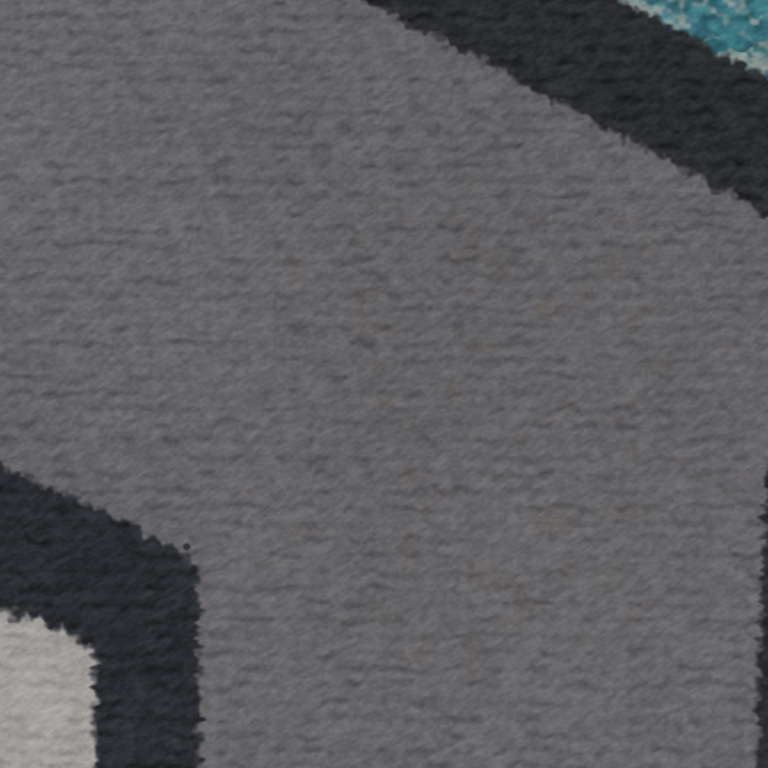
Write a Shadertoy shader that draws this texture.

```glsl
// Woven grey rug with dark angular bands, a cream corner and a teal corner

float hash(vec2 p) {
    return fract(sin(dot(p, vec2(127.1, 311.7))) * 43758.5453);
}

float noise(vec2 p) {
    vec2 i = floor(p), f = fract(p);
    f = f * f * (3.0 - 2.0 * f);
    return mix(mix(hash(i), hash(i + vec2(1, 0)), f.x),
               mix(hash(i + vec2(0, 1)), hash(i + vec2(1, 1)), f.x), f.y);
}

float fbm(vec2 p) {
    float sum = 0.0, amp = 0.5;
    for (int i = 0; i < 4; i++) {
        sum += amp * noise(p);
        p = p * 2.03 + 17.3;
        amp *= 0.5;
    }
    return sum;
}

float smoothMax(float a, float b, float k) {
    float h = max(k - abs(a - b), 0.0) / k;
    return max(a, b) + h * h * k * 0.25;
}

// Coverage of a shape whose distance is negative inside
float cover(float d) {
    return 1.0 - smoothstep(-0.006, 0.006, d);
}

// Height of the pile: short stitches in wavy rows, slanted fibres, fine fuzz
float weave(vec2 p) {
    float y = p.y + 0.008 * (noise(p * vec2(15, 20)) - 0.5)
                  + 0.011 * (noise(p * vec2(62, 44)) - 0.5);
    float rib = 0.5 + 0.5 * cos(6.2832 * y * 47.0);
    float broken = smoothstep(0.35, 0.9, noise(p * vec2(52, 47) + 5.0));
    float groove = rib * rib * broken;
    vec2 slant = vec2(p.x + 0.45 * p.y, p.y - 0.45 * p.x);
    float fibre = noise(slant * vec2(75, 150)) - 0.5;
    float strand = noise(slant * vec2(130, 260) + 9.0) - 0.5;
    float fuzz = noise(p * vec2(240, 270)) - 0.5;
    return 0.035 * (0.5 - rib) - 0.12 * groove + 0.15 * fibre
         + 0.10 * strand + 0.09 * fuzz + 0.018;
}

void mainImage(out vec4 fragColor, in vec2 fragCoord) {
    vec2 uv = fragCoord / iResolution.xy;

    // Tufts make every colour boundary ragged
    vec2 tuft = vec2(noise(uv * vec2(60, 95)), noise(uv * vec2(85, 60) + 31.0)) - 0.5;
    vec2 strand = vec2(noise(uv * vec2(110, 190)), noise(uv * vec2(170, 110) + 7.0)) - 0.5;
    vec2 p = uv + 0.012 * tuft + 0.009 * strand;

    // Grey field with faint drifts of tone and small brown stains
    vec3 color = vec3(0.391, 0.386, 0.398) + 0.030 * (fbm(uv * 6.0) - 0.47);
    color += 0.012 * (smoothstep(0.5, 0.0, uv.x) * smoothstep(0.2, 0.8, uv.y)
                    + smoothstep(0.4, 0.0, uv.y) - 0.3);
    float stain = smoothstep(0.68, 0.92, noise(uv * vec2(34, 42) + 8.0))
                * smoothstep(0.5, 0.1, distance(uv, vec2(0.62, 0.45)));
    color *= 1.0 - stain * vec3(0.01, 0.04, 0.07);

    float pile = weave(uv);
    vec3 dark = vec3(0.165, 0.172, 0.186) + 0.04 * (fbm(uv * 26.0) - 0.47);

    // Diagonal band across the upper right
    float band = cover((0.998 - 0.533 * (p.x - 0.478) - p.y) * 0.88);
    color = mix(color, dark, band);

    // Teal stitches flecked with cream beyond the band
    float tealEdge = (1.0 - 0.51 * (p.x - 0.805) - p.y) * 0.89;
    float teal = cover(tealEdge);
    float fleck = noise(uv * vec2(58, 68) + 3.0) * 0.65 + noise(uv * vec2(125, 140)) * 0.35;
    float paleRim = smoothstep(-0.025, 0.0, tealEdge) * 0.10
                  + smoothstep(0.89, 0.82, uv.x) * 0.18;
    vec3 stitch = mix(vec3(0.16, 0.34, 0.38), vec3(0.27, 0.50, 0.54), noise(uv * 85.0));
    stitch = mix(stitch, vec3(0.52, 0.57, 0.56), smoothstep(0.50, 0.84, fleck + paleRim));
    color = mix(color, stitch, teal);

    // Bent band at the lower left, with its rounded shoulder
    float bend = cover(smoothMax(p.x - 0.260, (p.y - 0.396 + 0.47 * p.x) * 0.90, 0.045));
    color = mix(color, dark + vec3(-0.002, 0.001, 0.004), bend);

    // Cream corner held inside the bend, fringed along its slope
    float fringe = 0.022 * (noise(vec2(uv.x * 75.0, uv.y * 22.0)) - 0.5);
    float slope = (p.y + fringe - 0.211 + 0.46 * p.x) * 0.91;
    float cream = cover(smoothMax(p.x - 0.123, slope, 0.015));
    vec3 creamColor = vec3(0.622, 0.611, 0.602) + 0.06 * (fbm(uv * 30.0) - 0.47);
    color = mix(color, creamColor, cream);

    // Sliver of another band along the right side
    float sliver = cover(max(0.987 + 0.04 * max(p.y - 0.1, 0.0) - p.x, p.y - 0.39));
    color = mix(color, dark, sliver);

    // Shade by the pile: softer on cream, stronger on the dark yarn
    float darkYarn = max(max(band * (1.0 - teal), bend * (1.0 - cream)), sliver);
    float contrast = mix(mix(1.0, 1.9, darkYarn), 0.65, cream);
    color *= 1.0 + pile * contrast;

    // Dark speck beside the shoulder
    float speck = smoothstep(0.007, 0.002, distance(uv, vec2(0.243, 0.288)));
    color *= 1.0 - 0.5 * speck;

    fragColor = vec4(clamp(color, 0.0, 1.0), 1.0);
}
```
